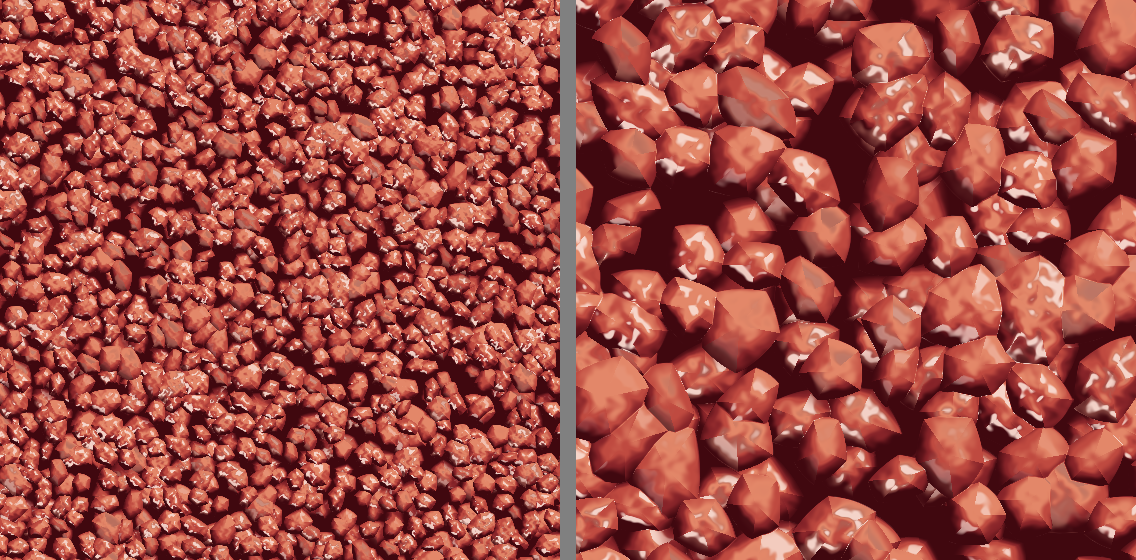
Left: the whole. Right: its middle third, enlarged.
Give the GLSL for this texture, as a Shadertoy shader.

```glsl
// Wet red gravel: two stacked layers of jittered, faceted cellular grains.
// The highest grain covers each point; its slope drives diffuse light, shadow,
// a dull sheen and small wrinkled white glints.

#define CELLS 24.0      // grains across the canvas height
#define JITTER 0.36     // scatter of grain centres inside their cells
#define ANGULAR 0.62    // 0 = round pebbles, 1 = cut stones
#define DOME 0.5        // grain thickness in cells
#define LAYER_DROP 0.36 // how far the lower layer sits beneath
#define SOFT 0.08       // width of the smoothed grain edges
#define WRINKLE 0.32    // strength of the wet surface ripples
#define RIPPLES 9.0     // ripple frequency
#define GLOSS 0.95      // share of white kept in the glints

const vec3 GAP    = vec3(0.25, 0.03, 0.06);
const vec3 DEEP   = vec3(0.53, 0.14, 0.16);
const vec3 RED    = vec3(0.75, 0.29, 0.25);
const vec3 ORANGE = vec3(0.89, 0.53, 0.41);
const vec3 BROWN  = vec3(0.67, 0.40, 0.35);
const vec3 GLINT  = vec3(0.97, 0.85, 0.81);
const vec3 LIGHT  = vec3(0.303, 0.505, 0.808);
const mat2 FIFTH_TURN = mat2(0.309, 0.951, -0.951, 0.309);

struct Surface { float height; vec2 slope; vec4 seed; };

vec4 hash4(vec2 p) {
    vec4 q = fract(p.xyxy * vec4(0.1031, 0.1030, 0.0973, 0.1099));
    q += dot(q, q.wzxy + 33.33);
    return fract((q.xxyz + q.yzzw) * q.zywx);
}

// Lays a faceted dome centred at the origin over whatever is lower.
void addGrain(inout Surface s, vec2 p, vec4 seed, float base) {
    vec2 axis = normalize(seed.zw - 0.4999);
    vec2 side = vec2(-axis.y, axis.x);
    float longRadius = mix(0.5, 0.8, seed.x * seed.x);
    vec2 radii = longRadius * vec2(1.0, mix(0.62, 0.95, seed.y));
    vec2 q = vec2(dot(p, axis), dot(p, side)) / radii;
    float len = length(q);
    if (len > 1.25) return;

    // Steepest of five uneven facets, blended with a round profile
    float facet = 0.0;
    vec2 facetDir = vec2(0.0);
    vec2 dir = vec2(0.8, 0.6);
    float uneven = 7.1 * seed.x + 3.0 * seed.w;
    for (int i = 0; i < 5; i++) {
        vec2 steep = dir * (0.92 + 0.43 * fract(uneven));
        float d = dot(q, steep);
        if (d > facet) { facet = d; facetDir = steep; }
        dir = FIFTH_TURN * dir;
        uneven += 0.618;
    }
    float edge = mix(len, facet, ANGULAR);
    float height = base + DOME * (1.0 - edge * edge * edge);
    if (edge > 1.0 || height < s.height) return;

    vec2 g = mix(q / max(len, 0.001), facetDir, ANGULAR) / radii;
    g *= -3.0 * DOME * edge * edge;
    float cover = smoothstep(0.0, SOFT, height - s.height)
                * smoothstep(1.0, 1.0 - SOFT, edge);
    s.height = mix(s.height, height, cover);
    s.slope = mix(s.slope, axis * g.x + side * g.y, cover);
    if (cover > 0.5) s.seed = seed;
}

// Finds the top surface and the height of what stands toward the light.
Surface gravel(vec2 p, out float blocker) {
    Surface s = Surface(-0.6, vec2(0.0), vec4(0.5));
    blocker = -0.6;
    for (int layer = 0; layer < 2; layer++) {
        float depth = float(layer);
        if (s.height > 0.35 + DOME - LAYER_DROP * depth) break;
        vec2 shifted = p + depth * vec2(31.47, 17.53);
        vec2 cell = floor(shifted);
        for (int k = 0; k < 9; k++) {
            vec2 id = cell + vec2(k % 3 - 1, k / 3 - 1);
            vec4 place = hash4(id + 71.0);
            vec2 d = shifted - id - 0.5 - JITTER * (2.0 * place.xy - 1.0);
            float base = 0.35 * place.z - LAYER_DROP * depth;
            vec2 ahead = d + 0.5 * LIGHT.xy;
            float near = 1.0 - 2.6 * dot(ahead, ahead);
            if (near > 0.0) blocker = max(blocker, base + DOME * near);
            if (dot(d, d) > 0.82 || base + DOME < s.height) continue;
            addGrain(s, d, fract(37.0 * place + 11.0 * place.wxyz), base);
        }
    }
    return s;
}

// Slope of warped sine ripples
vec2 ripple(vec2 u) {
    return cos(u + 1.7 * sin(u.yx + vec2(0.4, 2.1)));
}

void mainImage(out vec4 fragColor, in vec2 fragCoord) {
    vec2 p = fragCoord / iResolution.y * CELLS;
    float blocker;
    Surface s = gravel(p, blocker);
    vec2 u = p * RIPPLES + 40.0 * s.seed.xy;
    vec2 wet = ripple(u) + 0.6 * ripple(2.1 * u.yx + 3.0);
    float wetness = mix(0.35, 1.25, s.seed.w);
    vec3 n = normalize(vec3(-s.slope + WRINKLE * wetness * wet, 1.0));

    // Diffuse light, cast shadow and darkness between the grains
    float open = 1.0 - 0.6 * smoothstep(0.15, 0.55, blocker - s.height);
    float depth = smoothstep(-0.5, 0.25, s.height);
    float tone = max(dot(n, LIGHT), 0.0) * depth * open;
    tone = tone * mix(0.88, 1.14, s.seed.y) + 0.04 * depth;

    vec3 color = mix(GAP, DEEP, smoothstep(0.06, 0.38, tone));
    color = mix(color, RED, smoothstep(0.36, 0.66, tone));
    color = mix(color, ORANGE, smoothstep(0.68, 0.96, tone));

    // Dull sheen on some grains, then sharp glints from two sides
    float front = dot(n, normalize(vec3(0.38, 0.5, 0.78)));
    float back = dot(n, normalize(vec3(-0.3, -0.5, 0.8)));
    float sheen = smoothstep(0.82, 0.96, max(back, front - 0.04));
    color = mix(color, BROWN, 0.75 * sheen * depth * smoothstep(0.3, 0.8, s.seed.z));
    float glint = smoothstep(0.935, 0.985, max(front, back));
    glint *= open * depth * smoothstep(0.05, 0.5, s.seed.w);
    fragColor = vec4(mix(color, GLINT, GLOSS * glint), 1.0);
}
```
